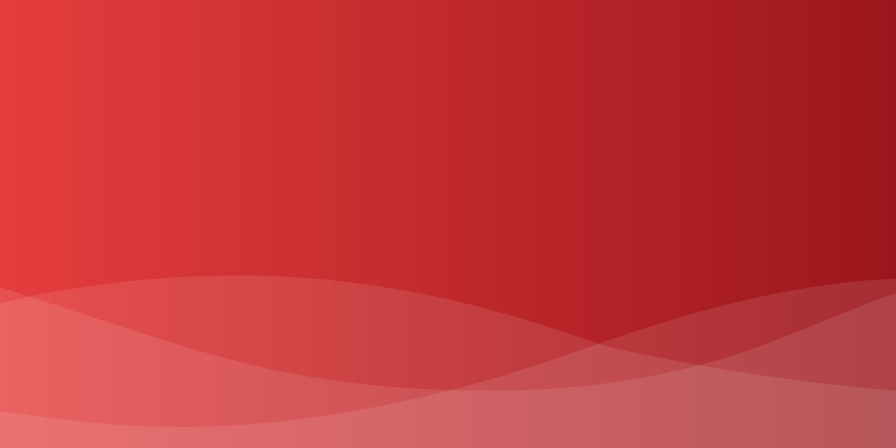
A Shadertoy shader for this background:

```glsl
// Three translucent overlapping waves along the foot of a red horizontal gradient.

const vec3 LEFT_RED = vec3(0.900, 0.240, 0.240);
const vec3 RIGHT_RED = vec3(0.608, 0.086, 0.110);
const vec3 WAVE_TINT = vec3(1.0);
const float WAVE_OPACITY = 0.1;

// Wave crests as knots: x, height, slope, in fractions of the canvas
const int KNOTS = 5;
const vec3 ARCH[KNOTS] = vec3[KNOTS](
    vec3(0.0, 0.323, 0.476), vec3(0.267, 0.385, 0.0), vec3(0.638, 0.253, -0.69),
    vec3(0.690, 0.221, -0.44), vec3(1.0, 0.128, -0.16));
const vec3 VALLEY[KNOTS] = vec3[KNOTS](
    vec3(0.0, 0.359, -0.62), vec3(0.293, 0.180, -0.46), vec3(0.547, 0.128, 0.0),
    vec3(0.781, 0.185, 0.52), vec3(1.0, 0.346, 0.72));
const vec3 RISE[KNOTS] = vec3[KNOTS](
    vec3(0.0, 0.083, -0.32), vec3(0.202, 0.047, 0.0), vec3(0.501, 0.128, 0.50),
    vec3(0.667, 0.232, 0.70), vec3(1.0, 0.378, 0.08));

// Cubic Hermite curve between two knots
float hermite(float x, vec3 a, vec3 b) {
    float span = b.x - a.x;
    float t = clamp((x - a.x) / span, 0.0, 1.0);
    float s = 1.0 - t;
    return mix(a.y, b.y, t * t * (3.0 - 2.0 * t))
         + span * t * s * (a.z * s - b.z * t);
}

// Height of a crest at x
float crestHeight(float x, vec3 knots[KNOTS]) {
    float height = knots[0].y;
    for (int i = 0; i < KNOTS - 1; i++) {
        if (x >= knots[i].x) height = hermite(x, knots[i], knots[i + 1]);
    }
    return height;
}

// Lay one wave over the colour, with an edge one pixel wide
vec3 addWave(vec3 color, vec2 uv, vec3 knots[KNOTS]) {
    float depth = (crestHeight(uv.x, knots) - uv.y) * iResolution.y;
    float coverage = clamp(depth + 0.5, 0.0, 1.0);
    return mix(color, WAVE_TINT, WAVE_OPACITY * coverage);
}

void mainImage(out vec4 fragColor, in vec2 fragCoord) {
    vec2 uv = fragCoord / iResolution.xy;

    // Background gradient
    vec3 color = mix(LEFT_RED, RIGHT_RED, uv.x);

    // Overlapping waves
    color = addWave(color, uv, ARCH);
    color = addWave(color, uv, VALLEY);
    color = addWave(color, uv, RISE);

    fragColor = vec4(color, 1.0);
}
```
